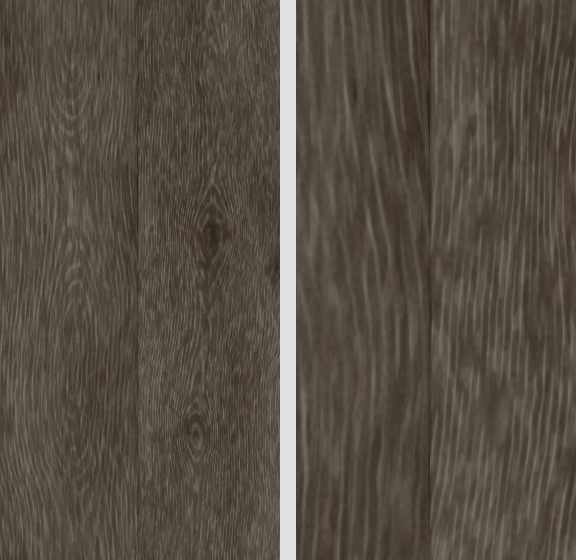
Left, the full canvas; right, a detail of the centre.
This texture is drawn by a WebGL 2 fragment shader. Its source:

```glsl
#version 300 es
precision highp float;

uniform vec2 u_resolution;
out vec4 fragColor;

const vec3 DARK_WOOD = vec3(0.26, 0.222, 0.182);
const vec3 PALE_WOOD = vec3(0.41, 0.38, 0.34);
const vec3 RED_TINT = vec3(0.014, -0.002, -0.003);
const float SEAM_X = 0.493;
const float SEAM_WIDTH = 0.002;
const float LEFT_RINGS = 70.0;      // growth rings per canvas width
const float RIGHT_RINGS = 100.0;
const float FIBRE_DENSITY = 150.0;
const float PORE_DENSITY = 190.0;
const float BASE_TONE = 0.36;
const float STRAND_GAIN = 0.50;
const float FIBRE_GAIN = 0.45;
const float PORE_GAIN = 0.36;
const float PATCH_GAIN = 0.95;
const float GRIT_GAIN = 0.22;
const int KNOT_COUNT = 3;
// centre x, centre y, radius, darkness
const vec4 KNOTS[KNOT_COUNT] = vec4[](
    vec4(0.755, 1.150, 0.066, 0.50),
    vec4(0.698, 0.458, 0.046, 0.50),
    vec4(0.985, 1.045, 0.032, 0.50));

float hash(vec2 p) {
    vec3 q = fract(p.xyx * vec3(0.1031, 0.1030, 0.0973));
    q += dot(q, q.yzx + 33.33);
    return fract((q.x + q.y) * q.z);
}

float noise(vec2 p) {
    vec2 i = floor(p), f = fract(p);
    f = f * f * (3.0 - 2.0 * f);
    return mix(mix(hash(i), hash(i + vec2(1, 0)), f.x),
               mix(hash(i + vec2(0, 1)), hash(i + vec2(1, 1)), f.x), f.y);
}

float fbm(vec2 p) {
    float sum = 0.0, gain = 0.533;
    for (int i = 0; i < 4; i++) {
        sum += gain * noise(p);
        p = p * 2.03 + 17.3;
        gain *= 0.5;
    }
    return sum;
}

// Columns of noise, each with its own offset along the grain
float streaks(vec2 p) {
    float i = floor(p.x), f = fract(p.x);
    float a = noise(vec2(i, p.y + 40.0 * hash(vec2(i, 7.0))));
    float b = noise(vec2(i + 1.0, p.y + 40.0 * hash(vec2(i + 1.0, 7.0))));
    return mix(a, b, f * f * (3.0 - 2.0 * f));
}

// Short dark checks, one candidate per cell
float checks(vec2 p) {
    vec2 grid = p * vec2(5.0, 4.0), cell = floor(grid);
    vec2 centre = 0.25 + 0.5 * vec2(hash(cell + 51.0), hash(cell + 83.0));
    vec2 d = (fract(grid) - centre) / vec2(0.016, 0.05);
    return step(0.78, hash(cell + 29.0)) * exp(-dot(d, d));
}

void main() {
    vec2 p = gl_FragCoord.xy / u_resolution.x;
    float pixel = 1.0 / u_resolution.x;
    bool right = p.x > SEAM_X;
    vec2 seed = right ? vec2(37.0, 11.0) : vec2(5.0, 71.0);

    // Heart line and its depth under the sawn face
    float heart = 0.27 + 0.04 * (noise(vec2(p.y * 2.0, 21.0)) - 0.5);
    float depth = 0.075 + 0.055 * cos(5.0 * (p.y - 1.3)) + 0.02 * (noise(vec2(p.y * 4.0, 41.0)) - 0.5);
    if (right) {
        heart = mix(0.70, 0.755, smoothstep(0.46, 1.15, p.y)) + 0.02 * (noise(vec2(p.y * 5.0, 3.0)) - 0.5);
        depth = 0.035 + 0.04 * (noise(vec2(p.y * 3.0, 8.0)) - 0.5);
    }

    // Knots push the grain aside
    float across = p.x - heart, dent = 0.0, shade = 0.0;
    for (int i = 0; right && i < KNOT_COUNT; i++) {
        vec4 k = KNOTS[i];
        vec2 q = (p - k.xy) / (k.z * vec2(1.0, 1.6));
        float r2 = dot(q, q), bend = exp(-0.5 * r2);
        across -= 0.65 * (p.x - k.x) * bend;
        dent += 0.5 * k.z * bend;
        shade += k.w * (0.75 * exp(-0.8 * r2) + 0.7 * exp(-14.0 * r2));
    }

    // Growth rings cut by the face, drawn as thin broken strands
    float wobble = 0.014 * (noise(p * vec2(6.0, 2.2) + seed) - 0.5)
                 + 0.005 * (noise(p * vec2(17.0, 9.0) + seed) - 0.5)
                 + 0.0025 * (noise(p * vec2(34.0, 30.0) + seed) - 0.5);
    float flow = across + wobble;
    float phase = (length(vec2(across, depth)) - dent + wobble) * (right ? RIGHT_RINGS : LEFT_RINGS);
    float strand = pow(0.5 + 0.5 * cos(6.28318 * phase), 3.0);
    strand = mix(strand, 0.31, smoothstep(0.55, 1.1, fwidth(phase)));
    float dash = streaks(vec2(flow * 90.0, p.y * (right ? 24.0 : 11.0)) + seed);
    dash = smoothstep(0.2, 0.55, dash);
    float clarity = 0.5 + 0.8 * smoothstep(0.3, 0.65, fbm(p * vec2(6.0, 1.5) + seed * 2.0));
    if (!right) clarity *= 1.0 - 0.45 * exp(-90.0 * across * across) * smoothstep(1.1, 0.6, p.y);

    // Fibres, pale pores, broad patches and grit
    float along = right ? 30.0 : 17.0;
    float fibre = streaks(vec2(flow * FIBRE_DENSITY, p.y * along) + seed * 3.0);
    float pore = streaks(vec2(flow * PORE_DENSITY, p.y * along * 1.3) + seed * 5.0);
    pore = smoothstep(0.5, 0.8, pore);
    float patches = fbm(p * vec2(6.0, 1.7) + seed * 4.0);
    float grit = noise(p * vec2(250.0, 160.0) + seed);

    float tone = BASE_TONE + STRAND_GAIN * strand * dash * clarity
               + FIBRE_GAIN * (fibre - 0.5) + PORE_GAIN * (pore - 0.25)
               + PATCH_GAIN * (patches - 0.5) + GRIT_GAIN * (grit - 0.5) - shade;
    vec2 smudge = (p - vec2(0.33, 1.40)) / vec2(0.17, 0.09);
    tone -= 0.2 * exp(-dot(smudge, smudge)) + 0.7 * checks(p + 0.13);
    tone += 0.10 * smoothstep(1.5, 0.7, p.y) - 0.04 - 0.14 * exp(-p.x * 14.0);

    // Joint between the boards
    float gap = abs(p.x - SEAM_X);
    tone -= 0.4 * (1.0 - smoothstep(SEAM_WIDTH - pixel, SEAM_WIDTH + pixel, gap));
    tone -= right ? 0.0 : 0.12 * exp(-gap * 60.0);

    vec3 colour = mix(DARK_WOOD, PALE_WOOD, clamp(tone, -0.5, 1.25));
    float redness = noise(vec2(flow * 60.0, p.y * 6.0) + seed) - 0.35;
    fragColor = vec4(colour + RED_TINT * redness * (1.0 - strand * dash), 1.0);
}
```
